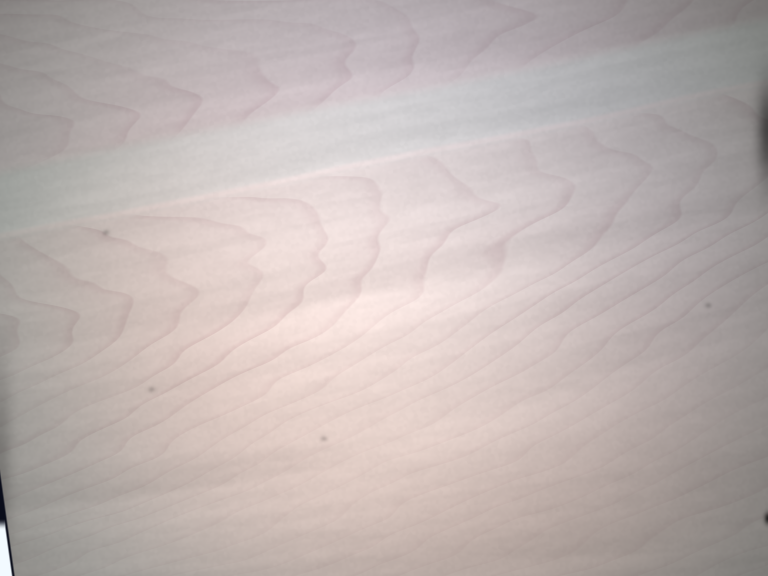
This texture is drawn by a Shadertoy shader. Its source:

```glsl
const vec3 WARM_TINT = vec3(1.0, 0.913, 0.878);
const vec3 COOL_TINT = vec3(0.975, 0.945, 0.96);
const vec3 NEUTRAL_TINT = vec3(0.97, 0.96, 0.935);
const vec3 RING_STAIN = vec3(0.055, 0.085, 0.075);
const vec3 PLANK_STAIN = vec3(0.035, 0.012, 0.012);

vec2 hash2(vec2 cell) {
    vec3 a = fract(vec3(cell.xyx) * vec3(0.1031, 0.1030, 0.0973));
    a += dot(a, a.yzx + 33.33);
    return fract((a.xx + a.yz) * a.zy);
}

// Smooth cellular noise: random cell shades blended by distance
float cells(vec2 p) {
    vec2 base = floor(p);
    float shade = 0.0, total = 0.0;
    for (int j = -1; j <= 1; j++) {
        for (int i = -1; i <= 1; i++) {
            vec2 cell = base + vec2(i, j);
            vec2 offset = cell + hash2(cell) - p;
            float weight = exp(-5.0 * dot(offset, offset));
            shade += weight * hash2(cell + 17.0).x;
            total += weight;
        }
    }
    return shade / total - 0.5;
}

// Layered sines that bend the grain
float waver(vec2 p) {
    float sum = 0.0, amplitude = 0.5;
    for (int i = 0; i < 4; i++) {
        sum += amplitude * sin(p.x + 1.7 * sin(p.y + float(i)));
        p = mat2(1.5, 0.9, -0.9, 1.5) * p + 2.3;
        amplitude *= 0.55;
    }
    return sum;
}

// Nested arches pointing along +x: soft shading up to a thin dark line
float archRings(vec2 p, float frequency, float steepness) {
    float w = abs(p.y);
    float reach = p.x + steepness * w * w / (1.0 + 4.0 * w);
    float height = frequency * (reach + 0.05 * waver(p * vec2(5.0, 24.0)))
                 + 0.7 * waver(p * vec2(2.0, 7.0));
    float phase = fract(height);
    float edge = clamp(fwidth(height), 0.06, 0.4);
    float fall = 1.0 - smoothstep(1.0 - edge, 1.0, phase);
    return fall * (0.35 * phase + 0.65 * smoothstep(0.72, 0.95, phase));
}

float band(float x, float low, float high, float soft) {
    return smoothstep(low - soft, low + soft, x)
         - smoothstep(high - soft, high + soft, x);
}

float spot(vec2 p, vec2 center, vec2 radius) {
    vec2 d = (p - center) / radius;
    return exp(-dot(d, d));
}

// Lamp falloff with a pink centre, bluish right and brownish foot
vec3 lighting(vec2 p, float aspect) {
    vec2 d = p - vec2(0.46 * aspect, 0.49);
    float r2 = dot(d, d);
    float side = smoothstep(-0.35, 0.6, d.y + 0.45 * d.x);
    vec3 tint = mix(WARM_TINT, COOL_TINT, side);
    float corner = smoothstep(0.1, 0.65, r2 - 0.25 * d.x);
    tint = mix(tint, NEUTRAL_TINT, corner);
    return 0.965 * tint / (1.0 + 1.2 * r2);
}

void mainImage(out vec4 fragColor, in vec2 fragCoord) {
    vec2 p = fragCoord / iResolution.y;
    float aspect = iResolution.x / iResolution.y;

    // Grain coordinates: rising to the right, flatter near the foot
    float slope = mix(0.09, 0.2, smoothstep(0.0, 0.6, p.y));
    vec2 grain = vec2(p.x, p.y - slope * p.x);
    grain.y += 0.006 * waver(p * vec2(3.0, 5.0));

    // Planks and their rings
    float pale = band(grain.y, 0.59, 0.70, 0.012);
    float lower = 1.0 - smoothstep(0.575, 0.59, grain.y);
    float upper = smoothstep(0.69, 0.72, grain.y);
    float arches = archRings(grain - vec2(0.0, 0.47), 8.0, 17.0);
    float crown = archRings(grain - vec2(0.1, 0.785), 7.0, 26.0);
    float fade = mix(0.45, 1.0, smoothstep(0.1, 0.4, grain.y));
    float patches = 0.75 + 0.7 * cells(grain * vec2(4.0, 11.0));
    float rings = patches * (lower * fade * arches + 0.7 * upper * crown);

    // Long streaks, short fibres and fine speckle
    float streaks = 0.055 * cells(grain * vec2(1.8, 24.0))
                  + 0.03 * cells(grain * vec2(3.0, 75.0) + 9.0);
    float fibres = 0.022 * cells(grain * vec2(28.0, 110.0));
    float speckle = 0.022 * cells(p * 170.0);
    float seam = band(grain.y, 0.588, 0.597, 0.004);

    vec3 wood = vec3(1.0 + streaks + fibres + speckle);
    wood -= RING_STAIN * rings;
    wood += PLANK_STAIN * (pale * vec3(-0.4, 1.4, 1.6) + seam);
    wood -= PLANK_STAIN.zxy * upper * 0.6;

    // Small scattered knots
    for (int i = 0; i < 4; i++) {
        vec2 center = hash2(vec2(float(i) * 7.0 + 3.0, 5.0)) * vec2(aspect, 1.0);
        wood -= 0.16 * spot(p, center, vec2(0.006, 0.005));
    }
    vec3 color = wood * lighting(p, aspect);

    // Shadows at the borders and the gap in the lower left corner
    color *= 1.0 - 0.5 * spot(p, vec2(aspect, 0.77), vec2(0.018, 0.08));
    color *= 1.0 - 0.7 * spot(p, vec2(aspect, 0.1), vec2(0.006, 0.01));
    color *= 1.0 - 0.2 * spot(p, vec2(0.0, 0.2), vec2(0.02, 0.18));
    float gap = 0.14 * (0.18 - p.y) - p.x;
    vec3 beyond = mix(vec3(0.95, 0.98, 1.0), vec3(0.04, 0.05, 0.1),
                      max(smoothstep(0.08, 0.1, p.y), smoothstep(0.006, 0.002, gap)));
    color = mix(color, beyond, smoothstep(-0.002, 0.002, gap));

    fragColor = vec4(clamp(color, 0.0, 1.0), 1.0);
}
```
